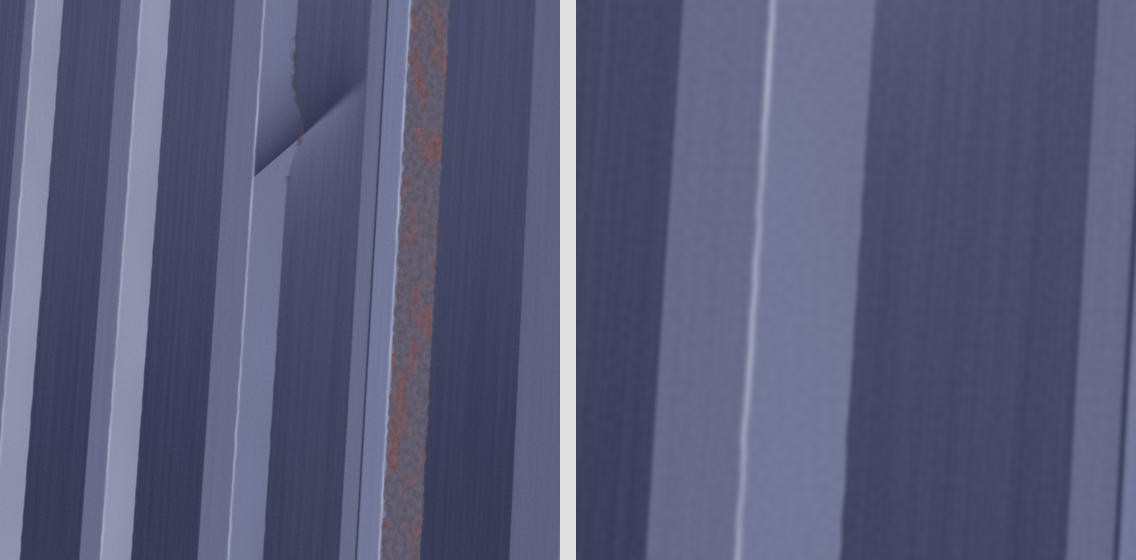
Left: the whole. Right: its middle third, enlarged.
Write a Shadertoy shader that draws this texture.

```glsl
// Leaning ribs of painted corrugated metal, with one dented rib and one rusted rib.

// Layout, in canvas units
const float GROWTH = 1.2;         // each rib is this much wider than the last
const float FIRST_RIB = -0.0365;  // left edge of rib 0 at the bottom
const float SPREAD = 0.879;       // scale of the widening spacing
const float LEAN = 0.0794;        // sideways drift from bottom to top
const float TAPER = 0.035;        // narrowing towards the top
const float SOFTNESS = 0.0022;    // edge blur
const float DENTED_RIB = 2.0;
const float RUSTED_RIB = 3.0;
const float SEAM_PHASE = 0.115;
const float SEAM_WIDTH = 0.0022;
const vec2 FOLD_START = vec2(0.452, 0.682);
const float FOLD_SLOPE = 0.86;

// Colours
const vec3 VALLEY_LOW = vec3(0.215, 0.235, 0.340);
const vec3 VALLEY_HIGH = vec3(0.285, 0.305, 0.420);
const vec3 SIDE = vec3(0.400, 0.420, 0.535);
const vec3 FACE_BRIGHT = vec3(0.555, 0.575, 0.675);
const vec3 FACE_DIM = vec3(0.445, 0.470, 0.590);
const vec3 HIGHLIGHT = vec3(0.680, 0.695, 0.785);
const vec3 SHADOW = vec3(0.190, 0.205, 0.310);
const vec3 FOLD_LIGHT = vec3(0.440, 0.455, 0.575);
const vec3 WORN_GREY = vec3(0.375, 0.360, 0.425);
const vec3 RUST = vec3(0.445, 0.340, 0.365);
const vec3 RUST_LINE = vec3(0.300, 0.265, 0.315);

vec2 gradientAt(vec2 cell) {
    float angle = 6.2832 * fract(sin(dot(cell, vec2(127.1, 311.7))) * 43758.5);
    return vec2(cos(angle), sin(angle));
}

float gradientNoise(vec2 p) {
    vec2 i = floor(p), f = fract(p);
    vec2 u = f * f * f * (f * (f * 6.0 - 15.0) + 10.0);
    vec2 e = vec2(0.0, 1.0);
    float low = mix(dot(gradientAt(i), f), dot(gradientAt(i + e.yx), f - e.yx), u.x);
    float high = mix(dot(gradientAt(i + e), f - e), dot(gradientAt(i + 1.0), f - 1.0), u.x);
    return mix(low, high, u.y);
}

float fractalNoise(vec2 p) {
    return gradientNoise(p) + 0.5 * gradientNoise(p * 2.1 + 7.3) + 0.25 * gradientNoise(p * 4.3 + 3.1);
}

// Soft step across an edge at signed distance d
float cover(float d, float soft) {
    return smoothstep(-soft, soft, d);
}

float bell(float x) {
    return exp(-x * x);
}

void mainImage(out vec4 fragColor, in vec2 fragCoord) {
    vec2 p = fragCoord / iResolution.xy;
    float soft = max(SOFTNESS, 1.0 / iResolution.y);

    // Straighten the lean, then undo the geometric spacing
    float base = (p.x - LEAN * p.y) / (1.0 - TAPER * p.y);
    float scale = base - FIRST_RIB + SPREAD;
    float ribCoord = log(scale / SPREAD) / log(GROWTH);
    float rib = floor(ribCoord);
    float phase = ribCoord - rib;
    float pitch = scale * log(GROWTH);
    float dented = float(rib == DENTED_RIB);
    float rusted = float(rib == RUSTED_RIB);

    // Signed distances to the three edges of a rib
    float wobble = 0.0013 * fractalNoise(vec2(rib * 9.0, p.y * 28.0));
    float ragged = rusted * 0.007 * fractalNoise(p * vec2(18.0, 55.0));
    float bulge = dented * 0.022 * bell((p.y - 0.77) / 0.055);
    float fromStart = phase * pitch;
    float fromCrest = (phase - 0.27 + 0.14 * exp(-0.8 * rib)) * pitch + wobble;
    float fromFoot = (phase - 0.52 + 0.09 * exp(-0.6 * rib)) * pitch + wobble - bulge + 0.4 * ragged;

    // Valley, shaded by height with faint drawn streaks
    float streaks = gradientNoise(vec2(ribCoord * 34.0, p.y * 1.6));
    streaks += 0.6 * gradientNoise(vec2(ribCoord * 80.0, p.y * 5.0));
    vec3 valley = mix(VALLEY_LOW, VALLEY_HIGH, smoothstep(0.0, 1.0, p.y));
    valley += 0.022 * streaks + 0.025 * bell((p.x - 0.58) / 0.14);

    // Side and lit face
    vec3 side = SIDE + 0.012 * streaks - 0.035 * float(rib > RUSTED_RIB);
    side = mix(side, side * 1.12, rusted * cover((phase - SEAM_PHASE) * pitch, soft));
    vec3 face = mix(FACE_BRIGHT, FACE_DIM, smoothstep(1.0, 2.0, rib));
    face *= 1.0 + 0.05 * gradientNoise(p * vec2(9.0, 5.0)) - 0.7 * max(fromCrest - 0.025, 0.0);

    // Rusted face
    float patches = fractalNoise(p * vec2(26.0, 13.0));
    vec3 worn = mix(WORN_GREY, RUST, smoothstep(-0.05, 0.45, patches));
    worn *= 1.0 + 0.14 * fractalNoise(p * vec2(110.0, 75.0));
    face = mix(face, worn, rusted * cover(fromCrest + ragged - 0.003, soft));

    // Assemble the rib
    float onFace = cover(fromCrest, soft);
    float onRib = smoothstep(0.0, 2.0 * soft, fromStart) * cover(-fromFoot, soft);
    vec3 color = mix(valley, mix(side, face, onFace), onRib);

    // Dent: shadow above the fold, light below it
    float fold = p.y - FOLD_START.y - FOLD_SLOPE * (p.x - FOLD_START.x);
    float reach = dented * onFace * (1.0 - smoothstep(0.59, 0.69, p.x));
    float foldSoft = soft + 0.16 * max(p.x - 0.54, 0.0);
    float above = cover(fold, foldSoft);
    color = mix(color, SHADOW, 0.92 * reach * above * exp(-max(fold, 0.0) / 0.085));
    color = mix(color, FOLD_LIGHT, 0.8 * reach * (1.0 - above) * exp(min(fold, 0.0) / 0.075));
    float chips = smoothstep(-0.25, 0.2, fractalNoise(p * vec2(20.0, 45.0)));
    float span = smoothstep(0.66, 0.70, p.y) * (1.0 - smoothstep(0.93, 0.98, p.y));
    color = mix(color, RUST_LINE, 0.8 * dented * chips * span * bell(fromFoot / 0.005));

    // Crest highlight and folded seam
    float glint = bell(fromCrest / (0.6 * soft + 0.0012)) * (0.65 + 0.4 * gradientNoise(vec2(rib, p.y * 12.0)));
    color = mix(color, HIGHLIGHT, glint * float(rib >= 0.0 && rib <= RUSTED_RIB));
    float seam = bell((phase - SEAM_PHASE) * pitch / max(SEAM_WIDTH, soft));
    color = mix(color, VALLEY_LOW, 0.85 * rusted * seam);

    // Fine grain
    color += 0.014 * gradientNoise(p * 190.0);
    fragColor = vec4(color, 1.0);
}
```
